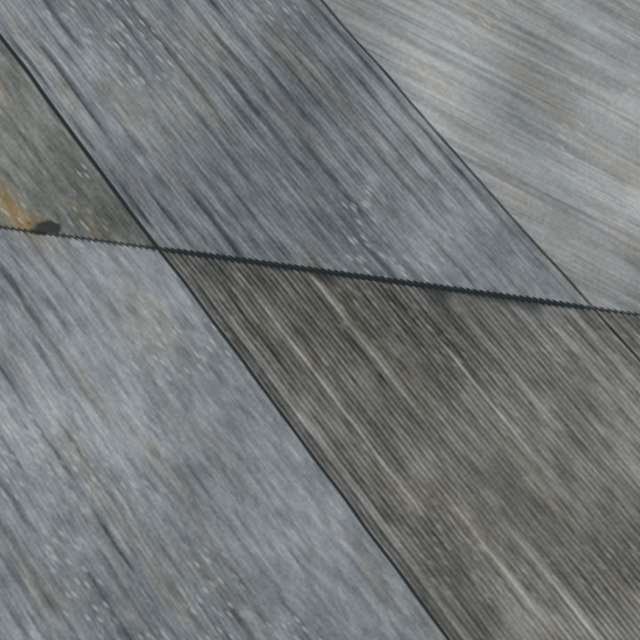
This texture is drawn by a Shadertoy shader. Its source:

```glsl
// Weathered grey grooved deck boards, laid diagonally and crossed by one dark butt joint.

// Layout, in canvas units
const float SEAM_TOP = -0.041;     // x of the left seam at the top edge
const float SEAM_LEAN = 0.743;     // sideways run of that seam per unit down
const float BOARD_WIDTH = 0.542;   // horizontal board width at the top edge
const float BOARD_SPREAD = 0.140;  // widening per unit down
const float JOINT_HEIGHT = 0.645;
const float JOINT_FALL = 0.137;
const float ACROSS = 0.80;         // horizontal to perpendicular distance
const float SEAM_HALF = 0.0024;
const float JOINT_HALF = 0.0042;

// Grooves per board
const float COARSE_GROOVES = 17.0;
const float FINE_GROOVES = 66.0;
const float LIGHT_RIDGES = 10.0;

// Colours
const vec3 GAP = vec3(0.14, 0.16, 0.17);
const vec3 BLUE_GREY = vec3(0.485, 0.510, 0.525);
const vec3 PALE_GREY = vec3(0.515, 0.540, 0.555);
const vec3 WORN_GREY = vec3(0.550, 0.568, 0.572);
const vec3 OLIVE_GREY = vec3(0.425, 0.440, 0.425);
const vec3 DARK_GREY = vec3(0.405, 0.410, 0.402);
const vec3 OCHRE = vec3(0.56, 0.48, 0.35);
const vec3 FLECK = vec3(0.70, 0.71, 0.69);

float hash(vec2 p) {
    vec3 q = fract(p.xyx * vec3(0.1031, 0.1030, 0.0973));
    q += dot(q, q.yzx + 33.33);
    return fract((q.x + q.y) * q.z);
}

float noise(vec2 p) {
    vec2 i = floor(p), f = fract(p);
    f = f * f * (3.0 - 2.0 * f);
    return mix(mix(hash(i), hash(i + vec2(1, 0)), f.x),
               mix(hash(i + vec2(0, 1)), hash(i + vec2(1, 1)), f.x), f.y);
}

float fbm(vec2 p) {
    float sum = 0.0, amp = 0.5;
    for (int i = 0; i < 4; i++) {
        sum += amp * noise(p);
        p = p * 2.03 + 17.7;
        amp *= 0.5;
    }
    return sum / 0.9375;
}

// Distance to the nearest scattered point
float cellular(vec2 p) {
    vec2 i = floor(p);
    float d = 2.0;
    for (int k = 0; k < 9; k++) {
        vec2 c = i + vec2(k % 3 - 1, k / 3 - 1);
        d = min(d, length(c + vec2(hash(c), hash(c + 41.3)) - p));
    }
    return d;
}

float line(float d, float halfWidth) {
    float aa = 0.9 / iResolution.y + 0.0008;
    return 1.0 - smoothstep(halfWidth - aa, halfWidth + aa, abs(d));
}

// Soft stripe in each unit cell, broken up and varied along its length
float stripes(float x, float along, float sharpness) {
    float id = floor(x), f = fract(x) - 0.35 - 0.3 * hash(vec2(id, 3.0));
    float broken = smoothstep(0.2, 0.7, noise(vec2(id * 7.3, along * 15.0)));
    return exp(-f * f * sharpness) * broken * (0.5 + 0.5 * hash(vec2(id, 9.0)));
}

void mainImage(out vec4 fragColor, in vec2 fragCoord) {
    vec2 uv = fragCoord / iResolution.xy;

    // Board coordinates: s counts boards across, v is height above the joint
    float down = 1.0 - uv.y;
    float width = BOARD_WIDTH + BOARD_SPREAD * down;
    float s = (uv.x - SEAM_TOP - SEAM_LEAN * down) / width;
    s += 0.006 * (noise(vec2(uv.y * 18.0, 2.0)) - 0.5);
    float v = uv.y - JOINT_HEIGHT + JOINT_FALL * uv.x;
    bool upper = v > 0.0;
    bool left = s < 0.0, right = s > 1.0;
    bool worn = upper && (left || right);
    bool ribbed = !upper && !left;

    // Base tone, blotches and grain
    vec3 base = upper ? (left ? OLIVE_GREY : right ? WORN_GREY : BLUE_GREY)
                      : (left ? PALE_GREY : DARK_GREY);
    float blotch = fbm(uv * 6.0 + 5.0) - 0.5;
    vec2 grainAxis = right && upper ? vec2(uv.x + uv.y * 1.5, uv.y + uv.x * 0.5)
                                    : vec2(s * 0.6, v);
    float grain = fbm(grainAxis * vec2(130.0, 38.0)) - 0.5;
    if (right && upper) grain = fbm(grainAxis * vec2(28.0, 130.0)) - 0.5;
    float speckle = noise(uv * 230.0) - 0.5;
    float light = 0.20 * blotch + 0.22 * grain + 0.045 * speckle;

    // Grooves, fading where the surface is worn
    float wear = smoothstep(0.25, 0.6, fbm(uv * 5.0 + 31.0));
    float depth = worn ? 0.12 : 0.45 + 0.55 * wear;
    if (!upper && left) depth *= 1.0 - 0.9 * smoothstep(-0.55, -0.12, s);
    float fine = 0.5 + 0.5 * cos(6.2832 * s * FINE_GROOVES);
    float coarse = stripes(s * COARSE_GROOVES, v, 45.0);
    light -= depth * (ribbed ? 0.11 * fine + 0.06 * coarse : 0.035 * fine + 0.19 * coarse);
    if (ribbed) light += 0.035 + 0.15 * stripes(s * LIGHT_RIDGES, v * 0.5, 130.0);
    vec3 color = base + light;

    // Ochre stains and pale cellular flecks
    float stain = smoothstep(0.5, 0.75, fbm(vec2(s * 16.0, v * 9.0) + 8.0));
    float run = exp(-pow((s + 0.31) * 28.0, 2.0) - pow((v - 0.05) * 20.0, 2.0));
    color = mix(color, OCHRE + light, (upper && left ? 0.5 : 0.13) * stain + 0.6 * run);
    float fleck = 1.0 - smoothstep(0.05, 0.28, cellular(vec2(s * 34.0, v * 38.0)));
    fleck *= smoothstep(0.5, 0.72, fbm(uv * 9.0 + 60.0));
    color = mix(color, FLECK, (ribbed ? 0.25 : 0.5) * fleck);

    // Ragged shadow below the joint, and a dirt clump at the left
    float reach = 0.006 + 0.04 * pow(noise(vec2(s * 19.0, 4.0)), 2.0);
    float shade = upper ? 0.0 : smoothstep(-reach, 0.0, v);
    shade *= smoothstep(0.3, 0.45, uv.x) * (1.0 - smoothstep(0.87, 0.95, uv.x));
    vec2 clump = (uv - vec2(0.07, 0.645)) / vec2(0.034, 0.012);
    float dirt = smoothstep(0.25, 0.75, exp(-dot(clump, clump)) * (0.5 + noise(uv * 90.0)));
    color = mix(color, GAP, max(0.65 * shade, 0.75 * dirt));

    // Seams between boards, then the serrated butt joint
    float gapA = line(s * width * ACROSS, SEAM_HALF * (upper ? 1.25 : 0.9));
    float gapB = line((s - 1.0) * width * ACROSS, SEAM_HALF * 0.8);
    float seam = max(gapA, gapB * (0.6 + 0.4 * noise(uv * 25.0)));
    float teeth = 0.0012 * cos(6.2832 * s * FINE_GROOVES);
    float middle = smoothstep(0.2, 0.3, uv.x) * (1.0 - smoothstep(0.85, 0.98, uv.x));
    float joint = line(v + teeth, JOINT_HALF * mix(0.55, 1.0, middle));
    joint *= mix(0.75, 1.0, middle);
    color = mix(color, GAP, 0.92 * max(seam, joint));

    fragColor = vec4(clamp(color, 0.0, 1.0), 1.0);
}
```
